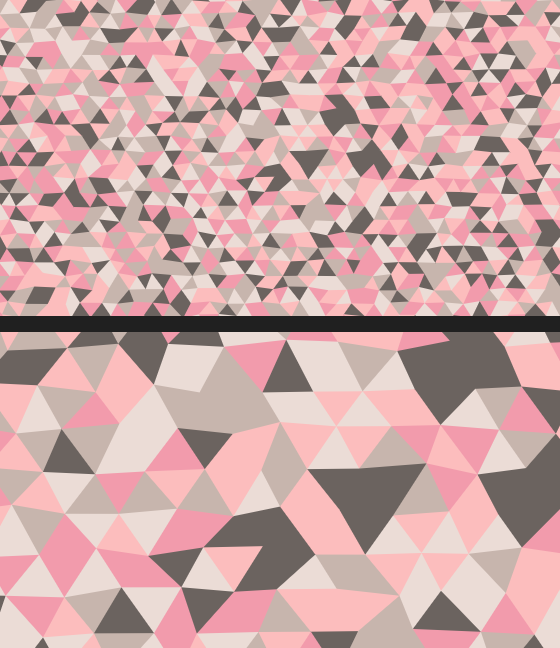
Top, the full canvas; bottom, a detail of the centre.
This pattern is drawn by a Shadertoy shader. Its source:

```glsl
// Integer hash: three uniform values in 0..1 per lattice key
vec3 hash3(ivec3 key) {
    uvec3 v = uvec3(key + 512) * 1664525u + 1013904223u;
    v += v.yzx * v.zxy;
    v ^= v >> 16u;
    v += v.yzx * v.zxy;
    return vec3(v >> 8u) / 16777216.0;
}

// Jittered lattice point, in units of the canvas height
vec2 latticePoint(ivec2 id) {
    vec2 jitter = (hash3(ivec3(id, 7)).xy - 0.5) * vec2(0.27, 0.3);
    vec2 p = vec2(id) + vec2(0.5 * float(id.y), 0.0) + jitter;
    return p * vec2(1.32, 1.0) / 23.0;
}

// Signed distance to the line a-b, negative on its left
float edgeDistance(vec2 p, vec2 a, vec2 b) {
    vec2 dir = normalize(b - a);
    return dot(p - a, vec2(dir.y, -dir.x));
}

// Counter-clockwise triangle
float triangleDistance(vec2 p, vec2 a, vec2 b, vec2 c) {
    return max(edgeDistance(p, a, b),
           max(edgeDistance(p, b, c), edgeDistance(p, c, a)));
}

// Five colours with equal shares
vec3 tileColor(ivec3 id) {
    float pick = hash3(id).z * 5.0;
    if (pick < 1.0) return vec3(0.922, 0.863, 0.839); // cream
    if (pick < 2.0) return vec3(0.988, 0.741, 0.741); // blush
    if (pick < 3.0) return vec3(0.420, 0.388, 0.373); // charcoal
    if (pick < 4.0) return vec3(0.780, 0.710, 0.678); // taupe
    return vec3(0.949, 0.608, 0.675);                 // rose
}

void mainImage(out vec4 fragColor, in vec2 fragCoord) {
    vec2 p = fragCoord / iResolution.y;
    float pixel = 1.0 / iResolution.y;

    // Skewed cell that holds an upward and a downward triangle
    vec2 grid = p * 23.0 / vec2(1.32, 1.0);
    ivec2 cell = ivec2(floor(vec2(grid.x - 0.5 * grid.y, grid.y)));

    // Blend nearby triangles by their coverage of the pixel
    vec4 sum = vec4(0.0);
    for (int y = -1; y <= 1; y++) {
        for (int x = -1; x <= 1; x++) {
            ivec2 id = cell + ivec2(x, y);
            vec2 a = latticePoint(id);
            vec2 b = latticePoint(id + ivec2(1, 0));
            vec2 c = latticePoint(id + ivec2(0, 1));
            vec2 d = latticePoint(id + ivec2(1, 1));

            float up = clamp(0.5 - triangleDistance(p, a, b, c) / pixel, 0.0, 1.0);
            float down = clamp(0.5 - triangleDistance(p, b, d, c) / pixel, 0.0, 1.0);
            sum += up * vec4(tileColor(ivec3(id, 21)), 1.0);
            sum += down * vec4(tileColor(ivec3(id, 58)), 1.0);
        }
    }
    fragColor = vec4(sum.rgb / max(sum.a, 0.001), 1.0);
}
```
